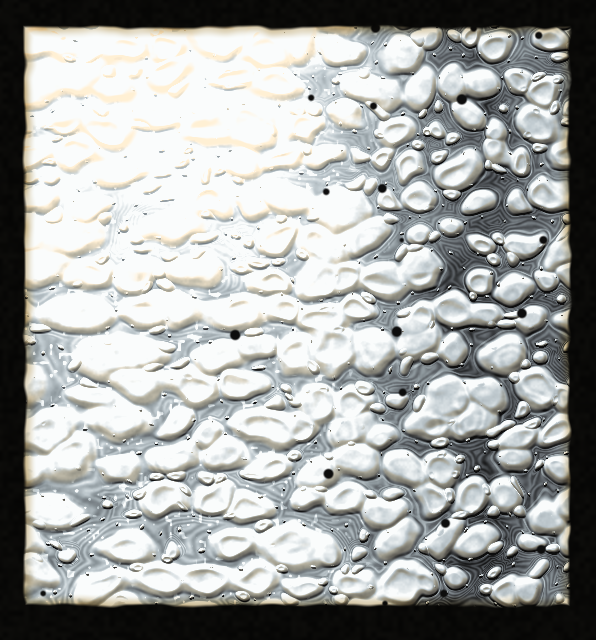
Give the GLSL for this texture, as a WebGL 2 fragment shader.

```glsl
#version 300 es
precision highp float;
// A dark-framed pane of hammered, silvery relief under strong glare.
// Scattered ellipses merge into a height field of puffy blobs, which is lit
// by its slope; a tone ramp then turns brightness into cool metal colours.

#define CELL vec2(0.100, 0.060)    // spacing of the large blobs
#define BEAD_SCALE 2.1             // how much finer the small beads are
#define CROWDING 0.45              // narrowing of blobs toward the right
#define RELIEF 0.012               // depth of the relief
#define CONTRAST 0.56              // strength of the slope shading
#define LIGHT vec3(-0.25, 0.75, 0.61)
#define GLARE_POS vec2(0.25, 0.85)
#define GLARE_SIZE vec2(0.36, 0.34)
#define PANE_MIN vec2(0.039, 0.054)
#define PANE_MAX vec2(0.888, 0.957)
#define FRAME_COLOR vec3(0.035, 0.034, 0.028)

uniform vec2 u_resolution;
out vec4 fragColor;

float hash(vec2 p) {
    vec3 q = fract(p.xyx * 0.1031);
    q += dot(q, q.yzx + 33.33);
    return fract((q.x + q.y) * q.z);
}

float noise(vec2 p) {
    vec2 i = floor(p), f = fract(p);
    f = f * f * (3.0 - 2.0 * f);
    return mix(mix(hash(i), hash(i + vec2(1, 0)), f.x),
               mix(hash(i + vec2(0, 1)), hash(i + vec2(1, 1)), f.x), f.y);
}

vec2 noise2(vec2 p) {
    return vec2(noise(p), noise(p + 57.3)) - 0.5;
}

// Smooth maximum of jittered, tilted ellipses: 1 at centres, 0 at outlines.
float blobs(vec2 g, float rMin, float rMax, float share) {
    float sum = 0.0;
    for (int j = -1; j <= 1; j++)
    for (int i = -1; i <= 1; i++) {
        vec2 id = floor(g) + vec2(i, j);
        vec2 jitter = vec2(hash(id + 11.0), hash(id + 47.0)) - 0.5;
        vec2 centre = id + vec2(0.25 + 0.5 * mod(id.y, 2.0), 0.5) + 0.55 * jitter;
        float a = 1.2 * (hash(id + 83.0) - 0.35);
        vec2 d = mat2(cos(a), -sin(a), sin(a), cos(a)) * (g - centre);
        float r = mix(rMin, rMax, hash(id + 131.0));
        r *= hash(id + 179.0) < share ? 1.0 : 0.2;
        d /= r * vec2(1.12, 0.92);
        sum += exp(6.0 * max(1.0 - dot(d, d), -4.0));
    }
    return log(sum) / 6.0;
}

// Signed blob profile: positive inside blobs, negative in the gaps.
float profile(vec2 p) {
    vec2 q = p + noise2(p * 14.0) * vec2(0.042, 0.024) + noise2(p * 36.0) * 0.014;
    q.x += CROWDING * q.x * q.x;
    float shrink = mix(1.0, 0.86, smoothstep(0.4, 0.8, p.x));
    float large = blobs(q / CELL + 20.0, 0.36 * shrink, 0.62 * shrink, 0.93);
    float beads = blobs(q / CELL * BEAD_SCALE + 71.5, 0.28, 0.48, 0.32);
    return max(large, beads - 0.2);
}

float height(vec2 p) {
    float h = profile(p);
    float dimple = smoothstep(0.5, 1.0, h) * smoothstep(0.45, 0.65, noise(p * 13.0 + 5.0));
    return smoothstep(-0.2, 0.8, h) - 0.45 * dimple
         + 0.25 * noise(p * 45.0) + 0.07 * noise(p * 110.0);
}

float ramp(float a, float b, float x) { return clamp((x - a) / (b - a), 0.0, 1.0); }

vec3 metal(float t) {
    vec3 c = mix(vec3(0.05, 0.05, 0.05), vec3(0.36, 0.38, 0.40), ramp(0.05, 0.37, t));
    c = mix(c, vec3(0.56, 0.60, 0.62), ramp(0.37, 0.59, t));
    c = mix(c, vec3(0.76, 0.80, 0.82), ramp(0.59, 0.79, t));
    return mix(c, vec3(0.98, 0.99, 0.99), ramp(0.79, 0.93, t));
}

// Round dark pits, mostly on the right half.
float pits(vec2 p) {
    vec2 g = p / 0.11, id = floor(g);
    vec2 centre = 0.25 + 0.5 * vec2(hash(id + 7.0), hash(id + 29.0));
    float r = mix(0.003, 0.008, hash(id + 61.0));
    float present = step(hash(id + 97.0), 0.05 + 0.3 * smoothstep(0.4, 0.6, p.x));
    return present * (1.0 - smoothstep(r - 0.002, r + 0.002, length(fract(g) - centre) * 0.11));
}

void main() {
    vec2 p = gl_FragCoord.xy / u_resolution * vec2(0.93, 1.0);

    // Relief and its lighting
    float h = profile(p), z = height(p), e = 0.0025;
    vec2 slope = vec2(height(p + vec2(e, 0)) - z, height(p + vec2(0, e)) - z) / e;
    vec3 n = normalize(vec3(-slope * RELIEF, 1.0));
    float shade = dot(n, LIGHT) - LIGHT.z;

    // Broad light: glare at upper left, dark wandering band at right
    vec2 g = (p - GLARE_POS) / GLARE_SIZE;
    float glare = exp(-dot(g, g));
    float right = smoothstep(0.42, 0.72, p.x);
    float band = (p.x - 0.73 - 0.10 * (noise(p * 5.0) - 0.5)) / 0.07;
    float gap = 0.66 + 0.42 * glare - 0.24 * right - 0.17 * exp(-band * band)
              + 0.20 * (noise(p * 24.0) - 0.5);
    float top = 0.93 + 0.20 * glare - 0.12 * right;

    // Tone: blobs over gaps, slope shading, mirrored ripples, pale outlines
    float cover = smoothstep(-0.15, 0.25, h);
    float tone = mix(gap, top, cover) + CONTRAST * shade * (1.0 - 0.55 * glare);
    tone += 0.09 * (1.0 - glare) * sin(9.0 * h + 14.0 * noise(p * 30.0)) * (1.0 - 0.6 * cover);
    tone += 0.20 * right * (1.0 - smoothstep(0.03, 0.15, abs(h + 0.32)));
    tone += 0.25 * smoothstep(0.74, 0.9, noise(p * 150.0)) * (1.0 - cover) * (1.0 - right);
    tone += 0.03 * (noise(p * 300.0) - 0.5);
    vec3 color = metal(tone);
    float warm = cover * smoothstep(0.08, 0.40, -shade);
    color *= mix(vec3(1.0), vec3(1.03, 0.95, 0.84), warm);
    color = mix(color, vec3(0.05), pits(p));

    // Pane edge: wobbling outline with a tarnished fringe inside a dark frame
    vec2 away = max(PANE_MIN - p, p - PANE_MAX);
    float outside = max(away.x, away.y) + 0.007 * (noise(p * 40.0) - 0.5);
    float fringe = smoothstep(-0.018, 0.002, outside) * (0.4 + 0.6 * noise(p * 28.0));
    color *= mix(vec3(1.0), vec3(0.78, 0.68, 0.48), fringe);
    vec3 frame = FRAME_COLOR * (0.6 + 0.8 * noise(p * 120.0));
    fragColor = vec4(mix(color, frame, smoothstep(-0.003, 0.003, outside)), 1.0);
}
```
